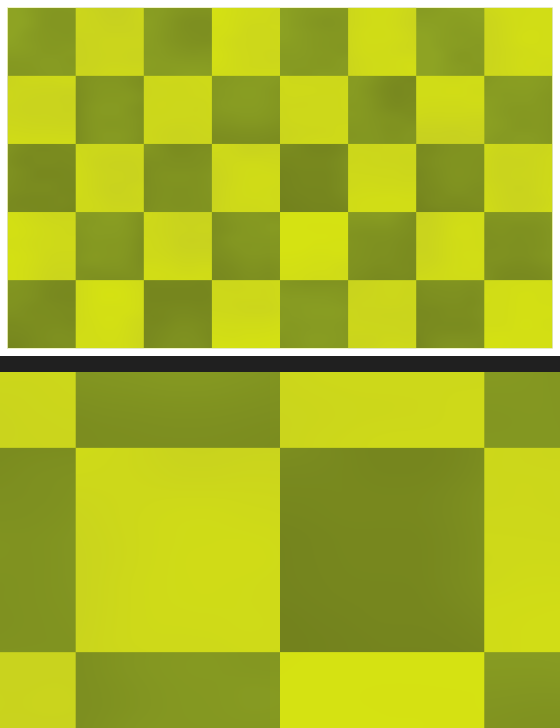
Top, the full canvas; bottom, a detail of the centre.
A Shadertoy shader for this pattern:

```glsl
// A checkerboard of olive and lime squares inside a thin white margin.
// Signed waves along each axis give smooth square edges, and each square
// gets its own soft cloudy shading from value noise on an integer hash.

#define GRID vec2(8.0, 5.0)
#define CELL 0.1216                       // square side, in canvas widths
#define OLIVE_DEEP vec3(0.450, 0.510, 0.115)
#define OLIVE_PALE vec3(0.555, 0.640, 0.138)
#define LIME_DULL vec3(0.770, 0.805, 0.135)
#define LIME_BRIGHT vec3(0.835, 0.885, 0.070)
#define PAPER vec3(1.0)
#define CLOUD_SCALE 1.15                  // noise periods per square
#define CELL_DRIFT 0.35                   // tone change from square to square
#define TOP_LIGHT 0.16                    // olive lightens towards the top

float hash(ivec2 p) {
    uint h = uint(p.x) * 1597334677u ^ uint(p.y) * 3812015801u;
    h = (h ^ (h >> 16)) * 2146121005u;
    h = (h ^ (h >> 15)) * 2221713035u;
    h ^= h >> 16;
    return float(h & 65535u) / 65535.0;
}

float valueNoise(vec2 p) {
    ivec2 i = ivec2(floor(p));
    vec2 f = fract(p);
    f = f * f * f * (f * (f * 6.0 - 15.0) + 10.0);
    float low = mix(hash(i), hash(i + ivec2(1, 0)), f.x);
    float high = mix(hash(i + ivec2(0, 1)), hash(i + ivec2(1, 1)), f.x);
    return mix(low, high, f.y);
}

// Cloudy tone of one square, from 0 to 1
float cellTone(vec2 local, ivec2 cell) {
    vec2 seed = vec2(cell * 17 + 40) + 0.6 * vec2(hash(cell), hash(cell + 91));
    float cloud = valueNoise(local * CLOUD_SCALE + seed);
    float wisps = valueNoise(local * vec2(3.0, 5.0) + seed + 300.0);
    float drift = (hash(cell + 53) - 0.5) * CELL_DRIFT;
    return 0.5 + 0.75 * (cloud - 0.5) + 0.10 * (wisps - 0.5) + drift;
}

void mainImage(out vec4 fragColor, in vec2 fragCoord) {
    // Grid coordinates: one unit per square, board centred on the canvas
    float pixel = 1.0 / (iResolution.x * CELL);
    vec2 grid = (fragCoord - 0.5 * iResolution.xy) * pixel + 0.5 * GRID;
    vec2 cell = clamp(floor(grid), vec2(0.0), GRID - 1.0);

    // Smooth checker: +1 in olive squares, -1 in lime squares
    vec2 wave = abs(mod(grid + 0.5, 2.0) - 1.0) - 0.5;
    vec2 side = clamp(2.0 * wave / pixel, -1.0, 1.0);
    float lime = 0.5 - 0.5 * side.x * side.y;

    // Shade both inks
    float tone = cellTone(grid - cell, ivec2(cell));
    float lift = TOP_LIGHT * (grid.y / GRID.y - 0.5) * 2.0;
    vec3 oliveInk = mix(OLIVE_DEEP, OLIVE_PALE, clamp(tone + lift, 0.0, 1.0));
    vec3 limeInk = mix(LIME_DULL, LIME_BRIGHT, clamp(tone + 0.08, 0.0, 1.0));

    // Board over white paper
    vec2 outside = abs(grid - 0.5 * GRID) - 0.5 * GRID;
    float board = clamp(0.5 - max(outside.x, outside.y) / pixel, 0.0, 1.0);
    fragColor = vec4(mix(PAPER, mix(oliveInk, limeInk, lime), board), 1.0);
}
```
